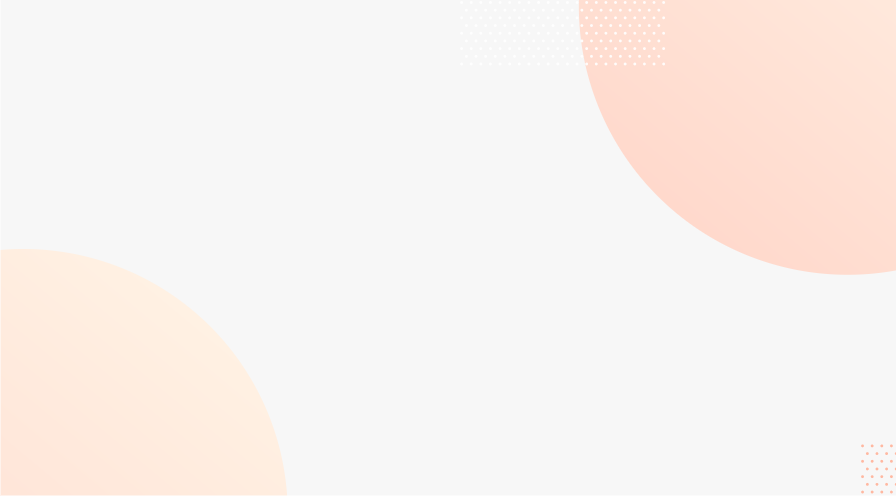
Write a WebGL 1 fragment shader that draws this background.

```glsl
precision highp float;
// Pale grey backdrop with two large gradient discs cut off by opposite corners
// and two patches of staggered dots. Discs are distance functions, dots are a
// repeated cell; all lengths are in units of the canvas height.

uniform vec2 u_resolution;

// Antialiased coverage of a signed distance, one pixel wide.
float cover(float dist) {
  return clamp(0.5 - dist * u_resolution.y, 0.0, 1.0);
}

// Staggered dot grid with one dot centred on the origin.
float dots(vec2 p, vec2 origin) {
  vec2 spacing = vec2(0.0194, 0.0155);
  vec2 cell = (p - origin) / spacing;
  cell.x += 0.5 * mod(floor(cell.y + 0.5), 2.0);
  return cover(length((fract(cell + 0.5) - 0.5) * spacing) - 0.0028);
}

// Lays a disc with a diagonal gradient over the base colour.
vec3 disc(vec3 base, vec2 p, vec2 center, float radius, vec3 low, vec3 high, vec2 range) {
  vec2 q = p - center;
  float along = dot(q, vec2(0.64, 0.77)) / radius;
  vec3 fill = mix(low, high, clamp((along - range.x) / (range.y - range.x), 0.0, 1.0));
  return mix(base, fill, cover(length(q) - radius));
}

void main() {
  vec2 p = gl_FragCoord.xy / u_resolution.y;
  vec3 color = vec3(0.968);

  // Coral disc at the upper right, cream disc at the lower left
  color = disc(color, p, vec2(1.709, 0.988), 0.542,
               vec3(1.0, 0.85, 0.80), vec3(1.0, 0.91, 0.86), vec2(-1.0, 0.1));
  color = disc(color, p, vec2(0.047, -0.035), 0.533,
               vec3(1.0, 0.90, 0.85), vec3(1.0, 0.945, 0.89), vec2(0.0, 1.0));

  // White dots along the top edge
  float topPatch = step(0.925, p.x) * step(p.x, 1.343) * step(0.866, p.y);
  color = mix(color, vec3(1.0), 0.9 * topPatch * dots(p, vec2(1.338, 0.871)));

  // Coral dots in the lower right corner
  float cornerPatch = step(1.734, p.x) * step(p.y, 0.106);
  color = mix(color, vec3(1.0, 0.72, 0.63), cornerPatch * dots(p, vec2(1.739, 0.101)));

  // Faint light rim on the left and bottom edges
  color = mix(color, vec3(1.0), 0.5 * cover(min(p.x, p.y) - 0.002));

  gl_FragColor = vec4(color, 1.0);
}
```
